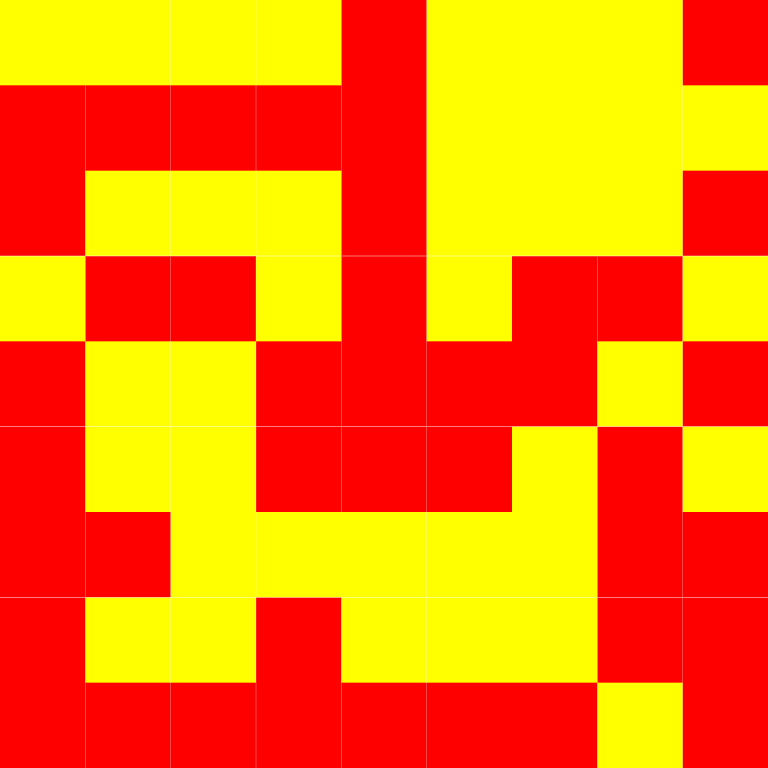
Write a WebGL 2 fragment shader that draws this pattern.

```glsl
#version 300 es
precision highp float;

uniform vec2 u_resolution;
out vec4 outColor;

const vec3 RED = vec3(1.0, 0.0, 0.0);
const vec3 YELLOW = vec3(1.0, 1.0, 0.0);
const int GRID = 9;

float hash(vec2 p) {
    return fract(sin(dot(p, vec2(127.1, 311.7))) * 43758.5453);
}

// 1 for yellow cells, 0 for red: ranking the seeds fixes the colour shares
vec4 yellowCells(vec4 seeds) {
    vec4 rank = vec4(0.0);
    for (int i = 0; i < GRID * GRID; i++) {
        rank += step(hash(vec2(i % GRID, i / GRID)), seeds);
    }
    return step(42.5, rank);
}

void main() {
    vec2 p = gl_FragCoord.xy / u_resolution * float(GRID);
    vec2 pixel = float(GRID) / u_resolution;

    // Nearest grid corner and the four cells that meet there
    vec2 corner = floor(p + 0.5);
    vec2 offset = p - corner;
    vec4 cells = yellowCells(vec4(
        hash(corner - 1.0), hash(corner - vec2(0.0, 1.0)),
        hash(corner - vec2(1.0, 0.0)), hash(corner)));

    // Blend across cell borders by pixel coverage
    vec2 side = clamp(offset / pixel + 0.5, 0.0, 1.0);
    float yellow = mix(mix(cells.x, cells.y, side.x), mix(cells.z, cells.w, side.x), side.y);
    vec3 color = mix(RED, YELLOW, yellow);

    // Faint pale hairlines along some of the inner borders
    vec2 halfWidth = vec2(0.0016, 0.0028);
    vec2 seam = max(min(offset + 0.5 * pixel, halfWidth) - max(offset - 0.5 * pixel, -halfWidth), 0.0) / pixel;
    vec2 visible = step(0.35, vec2(hash(vec2(corner.x, 31.0)), hash(vec2(57.0, corner.y))));
    vec2 inner = step(0.5, corner) * step(corner, vec2(float(GRID) - 0.5));
    seam *= visible * inner;
    color = mix(color, vec3(1.0), max(seam.x, seam.y));

    outColor = vec4(color, 1.0);
}
```
